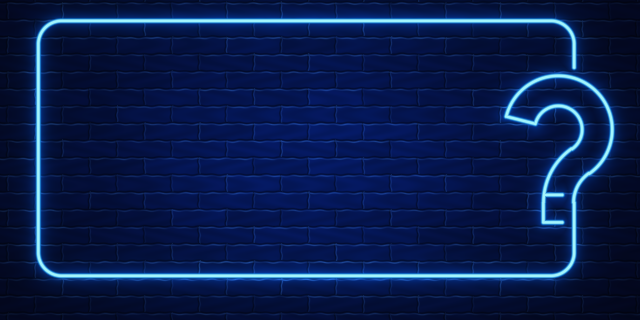
A Shadertoy shader for this background:

```glsl
// A blue brick wall lit by a rounded neon frame that runs into a hooked tube.

const float COURSE = 0.0539;       // brick height
const float BRICK = 0.171;         // brick length
const vec3 WALL_DARK = vec3(0.010, 0.022, 0.095);
const vec3 WALL_LIT = vec3(0.018, 0.098, 0.380);
const vec3 EDGE_TINT = vec3(0.110, 0.210, 0.300);
const vec3 GLOW = vec3(0.010, 0.300, 0.720);
const vec3 TUBE_RIM = vec3(0.060, 0.480, 0.820);
const vec3 TUBE_CORE = vec3(0.640, 0.960, 0.990);

float hash(vec2 p) {
    return fract(sin(dot(p, vec2(127.1, 311.7))) * 4375.85);
}

float segmentDist(vec2 p, vec2 a, vec2 b) {
    vec2 ap = p - a, ab = b - a;
    return length(ap - ab * clamp(dot(ap, ab) / dot(ab, ab), 0.0, 1.0));
}

// Arc around c, spanning mid - spread to mid + spread, in degrees.
float arcDist(vec2 p, vec2 c, float radius, float mid, float spread) {
    float m = radians(mid), s = radians(spread);
    vec2 axis = vec2(cos(m), sin(m));
    vec2 q = p - c;
    q = vec2(dot(q, axis), abs(axis.x * q.y - axis.y * q.x));
    if (atan(q.y, q.x) < s) return abs(length(q) - radius);
    return length(q - radius * vec2(cos(s), sin(s)));
}

// Rounded frame whose right side is open between two heights.
float frameDist(vec2 p, float gapLow, float gapHigh) {
    vec2 center = vec2(0.957, 0.5365), size = vec2(0.8372, 0.3984);
    float radius = 0.073;
    vec2 q = abs(p - center) - size + radius;
    float d = abs(length(max(q, 0.0)) + min(max(q.x, q.y), 0.0) - radius);
    if (p.x > center.x && p.y > gapLow && p.y < gapHigh) {
        float right = center.x + size.x;
        float ends = min(length(p - vec2(right, gapLow)),
                         length(p - vec2(right, gapHigh)));
        d = min(ends, size.y - abs(p.y - center.y));
    }
    return d;
}

// Two parallel tubes: a large bend, then a reverse bend into the stem.
float hookDist(vec2 p) {
    vec2 bend = vec2(1.745, 0.595), turn = vec2(1.904, 0.367);
    float d = segmentDist(p, vec2(1.582, 0.636), vec2(1.673, 0.613));
    for (float side = -1.0; side <= 1.0; side += 2.0) {
        float offset = side * 0.047;
        d = min(d, arcDist(p, bend, 0.1211 + offset, 55.5, 110.5));
        d = min(d, arcDist(p, turn, 0.1585 - offset, 152.5, 27.5));
    }
    vec2 foot = vec2(1.698, 0.305);
    d = min(d, segmentDist(p, foot, vec2(foot.x, turn.y)));
    d = min(d, segmentDist(p, foot, vec2(1.757, foot.y)));
    return min(d, segmentDist(p, vec2(1.700, 0.391), vec2(1.757, 0.391)));
}

float neonDist(vec2 p) {
    return min(frameDist(p, 0.367, 0.789), hookDist(p));
}

// Soft line of given half width around zero.
float line(float d, float halfWidth, float blur) {
    return 1.0 - smoothstep(halfWidth - blur, halfWidth + blur, abs(d));
}

vec3 brickWall(vec2 p, float light, float glow, float px) {
    // Layered sines make the brick edges uneven.
    vec2 w = p + 0.0010 * vec2(sin(p.y * 91.0) + sin(p.y * 233.0 + p.x * 9.0),
                               sin(p.x * 67.0 + p.y * 40.0) + sin(p.x * 149.0));
    float y = (w.y - 0.5625) / COURSE;
    float row = floor(y);
    float x = (w.x - 0.705) / BRICK + 0.5 * mod(row + 1.0, 2.0);
    vec2 id = vec2(floor(x), row);
    vec2 cell = vec2(fract(x) * BRICK, fract(y) * COURSE);
    float fromTop = COURSE - cell.y;
    float blur = max(px, 0.0022);

    vec3 color = mix(WALL_DARK, WALL_LIT, light);
    color *= 0.93 + 0.14 * hash(id);
    color *= 0.97 + 0.06 * sin(p.x * 43.0 + 3.0 * sin(p.y * 71.0));

    // Dark joints, with light along the upper and left brick edges.
    float joint = max(line(min(cell.y, fromTop), 0.0022, blur),
                      line(min(cell.x, BRICK - cell.x), 0.0018, blur));
    float topEdge = line(fromTop - 0.0052, 0.0018, blur);
    float leftEdge = line(cell.x - 0.0045, 0.0014, blur);
    float wear = 0.45 + 0.35 * hash(id + 7.0) + 0.25 * sin(p.x * 83.0 + row * 2.4);
    color *= 1.0 - 0.42 * joint;
    float edge = max(topEdge, 0.75 * leftEdge) * max(wear, 0.15);
    return color + EDGE_TINT * edge * (0.22 + 0.75 * light + 0.9 * glow);
}

void mainImage(out vec4 fragColor, in vec2 fragCoord) {
    float px = 1.0 / iResolution.y;
    vec2 p = fragCoord * px;
    vec2 fromCenter = (p - vec2(0.98, 0.51)) / vec2(1.02, 0.68);
    float light = exp(-1.75 * dot(fromCenter, fromCenter));

    float d = neonDist(p);
    float halo = exp(-d / 0.014);
    float spill = exp(-d / 0.050);
    vec3 color = brickWall(p, light, spill, px);
    color += GLOW * (0.62 * halo + 0.10 * spill);

    // Glass tube: saturated rim around a pale core.
    color = mix(color, TUBE_RIM, line(d, 0.0078, max(px, 0.0025)));
    color = mix(color, TUBE_CORE, line(d, 0.0048, max(px, 0.0020)));
    fragColor = vec4(color, 1.0);
}
```
